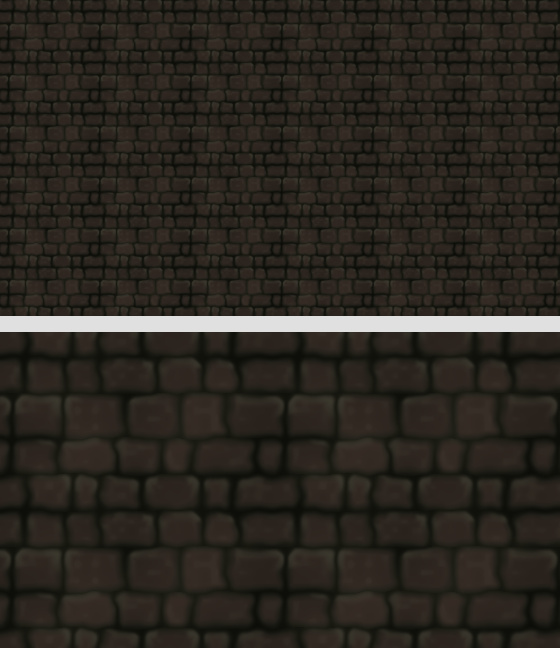
Top: the whole. Bottom: its middle third, enlarged.
Give the GLSL for this texture, as a Shadertoy shader.

```glsl
// Dark, mossy stone wall: a tile of four uneven courses, repeated about six times each way.

const float REPEATS = 6.17;       // tiles across and down
const float TILE_ASPECT = 1.778;  // tile width over tile height
const float TALL_COURSE = 0.293;  // height of the tall course, in tiles
const vec2 PHASE = vec2(0.266, 0.457);  // corner of the first whole tile, in tiles

const vec3 MORTAR = vec3(0.072, 0.076, 0.050);
const vec3 EDGE = vec3(0.128, 0.124, 0.096);
const vec3 STONE = vec3(0.184, 0.149, 0.127);
const vec3 MOSS = vec3(0.240, 0.232, 0.190);

float hash(vec2 p) {
    return fract(sin(dot(p, vec2(127.1, 311.7))) * 43758.5);
}

// Value noise that wraps after `period` cells
float tiledNoise(vec2 uv, vec2 period) {
    vec2 p = uv * period;
    vec2 cell = floor(p);
    vec2 f = fract(p);
    f = f * f * (3.0 - 2.0 * f);
    vec2 a = mod(cell, period);
    vec2 b = mod(cell + 1.0, period);
    return mix(mix(hash(a), hash(vec2(b.x, a.y)), f.x),
               mix(hash(vec2(a.x, b.y)), hash(b), f.x), f.y);
}

float roundedBox(vec2 p, vec2 halfSize, float radius) {
    vec2 q = abs(p) - halfSize + radius;
    return length(max(q, 0.0)) + min(max(q.x, q.y), 0.0) - radius;
}

// Position of the k-th upright joint in a course of `count` stones
float jointAt(float k, float course, float count, float jitter) {
    return k + jitter * (hash(vec2(mod(k, count), course + 3.0)) - 0.5);
}

// Distance to the nearest stone (x), place within it from -1 to 1 (yz), its random id (w)
vec4 stoneAt(vec2 uv) {
    float y = fract(uv.y);
    float lowCourse = (1.0 - TALL_COURSE) / 3.0;
    bool tall = y < TALL_COURSE;
    float course = tall ? 0.0 : 1.0 + min(floor((y - TALL_COURSE) / lowCourse), 2.0);
    float courseHeight = tall ? TALL_COURSE : lowCourse;
    float top = tall ? 0.0 : TALL_COURSE + (course - 1.0) * lowCourse;
    float count = tall ? 5.0 : 6.0;
    float jitter = tall ? 0.25 : 0.55;

    // Find the two joints around this point
    float x = uv.x * count + 0.6 * (hash(vec2(course, 7.0)) - 0.5);
    float k = floor(x);
    if (x < jointAt(k, course, count, jitter)) k -= 1.0;
    else if (x > jointAt(k + 1.0, course, count, jitter)) k += 1.0;
    float left = jointAt(k, course, count, jitter);
    float right = jointAt(k + 1.0, course, count, jitter);

    vec2 halfSize = 0.5 * vec2((right - left) * TILE_ASPECT / count, courseHeight);
    vec2 p = vec2((x - 0.5 * (left + right)) * TILE_ASPECT / count,
                  y - top - 0.5 * courseHeight);
    float d = roundedBox(p, halfSize - vec2(0.016, 0.012), 0.05);
    return vec4(d, p.x / halfSize.x, -p.y / halfSize.y,
                hash(vec2(mod(k, count), course + 11.0)));
}

void mainImage(out vec4 fragColor, in vec2 fragCoord) {
    // Tile coordinates, y running down the wall
    vec2 canvas = fragCoord / iResolution.y;
    vec2 uv = vec2(canvas.x / TILE_ASPECT, 1.0 - canvas.y) * REPEATS - PHASE;

    // Worn, wavy outlines; joints gape wider in some patches
    float waveX = tiledNoise(uv, vec2(20.0, 12.0)) - 0.5;
    float waveY = tiledNoise(uv + 0.37, vec2(20.0, 12.0)) - 0.5;
    float patchy = tiledNoise(uv + 0.23, vec2(6.0, 4.0));
    vec4 stone = stoneAt(uv + vec2(0.02, 0.026) * vec2(waveX, waveY));
    float d = stone.x + 0.024 * (0.5 - patchy);

    // Mortar fades through a greenish edge into the mottled face
    float grain = tiledNoise(uv, vec2(30.0, 18.0));
    float blotch = tiledNoise(uv + 0.61, vec2(18.0, 10.0));
    vec3 stoneColor = STONE * (0.92 + 0.16 * stone.w + 0.06 * (grain - 0.5));
    vec3 mortarColor = MORTAR * (0.65 + 0.7 * patchy);
    vec3 color = mix(mortarColor, EDGE, smoothstep(0.034, -0.022, d));
    color = mix(color, stoneColor, smoothstep(0.004, -0.050, d));

    // Pale moss in patches, strongest at the upper corners
    float rim = smoothstep(0.014, -0.022, d) * smoothstep(-0.080, -0.026, d);
    float upper = smoothstep(-0.5, 0.8, stone.z);
    float corner = smoothstep(0.2, 0.8, abs(stone.y));
    float moss = rim * (0.08 + upper * (0.42 + 0.5 * corner));
    moss *= smoothstep(0.3, 0.75, blotch);
    float fleck = 0.22 * smoothstep(-0.02, -0.06, d) * smoothstep(0.65, 0.95, grain);
    color = mix(color, MOSS, clamp(0.8 * moss + fleck, 0.0, 1.0));

    // Broad light and dark areas within the tile
    color *= 0.90 + 0.20 * patchy;

    fragColor = vec4(color, 1.0);
}
```
